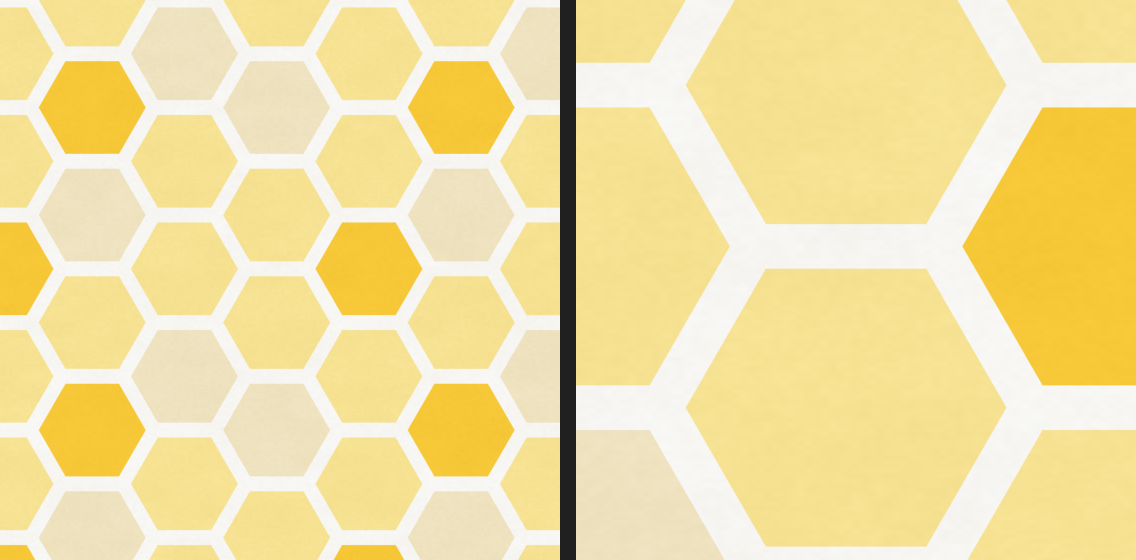
Left, the full canvas; right, a detail of the centre.
Give the GLSL for this pattern, as a WebGL 2 fragment shader.

```glsl
#version 300 es
precision highp float;
// Honeycomb cloth: cream, beige and gold hexagons parted by off-white bands, with a fine woven grain.

#define COLUMN_STEP 0.1647   // distance between neighbouring columns
#define ROW_STEP 0.1920      // distance between hexagons in one column
#define HEX_APOTHEM 0.0827   // centre to flat side
#define GRAIN_SCALE 300.0    // grain cells across the canvas
#define GRAIN_AMOUNT 0.022
#define MOTTLE_SCALE 26.0    // soft blotches across the canvas
#define MOTTLE_AMOUNT 0.014
#define BAND_COLOR vec3(0.966, 0.963, 0.950)
#define CREAM vec3(0.962, 0.884, 0.568)
#define BEIGE vec3(0.934, 0.885, 0.748)
#define GOLD vec3(0.964, 0.782, 0.215)

uniform vec2 u_resolution;
out vec4 fragColor;

// Integer hash of a lattice point, 0 to 1
float hash(ivec2 cell) {
    uvec2 q = uvec2(cell) * uvec2(1597u, 3571u);
    uint n = (q.x ^ (q.y << 8)) * 747796u + 28913u;
    n = (n ^ (n >> 15)) * 277803u;
    n = (n ^ (n >> 13)) * 668265u;
    return float((n ^ (n >> 16)) & 65535u) / 65535.0;
}

float valueNoise(vec2 p) {
    ivec2 i = ivec2(floor(p));
    vec2 f = fract(p);
    f = f * f * (3.0 - 2.0 * f);
    return mix(mix(hash(i), hash(i + ivec2(1, 0)), f.x),
               mix(hash(i + ivec2(0, 1)), hash(i + ivec2(1, 1)), f.x), f.y);
}

// Signed distance to the sides of a flat-topped hexagon
float hexDistance(vec2 p) {
    p = abs(p);
    return max(p.y, dot(p, vec2(0.8660, 0.5))) - HEX_APOTHEM;
}

// Colours repeat every four columns and three rows
vec3 hexColor(float column, float row) {
    float c = mod(column, 4.0);
    float r = mod(row, 3.0);
    if (c < 1.5 && abs(r - (2.0 - c)) < 0.5) return GOLD;
    if (c > 0.5 && abs(r - mod(c + 1.0, 3.0)) < 0.5) return BEIGE;
    return CREAM;
}

void main() {
    vec2 uv = gl_FragCoord.xy / u_resolution.y;
    vec2 p = vec2(uv.x, 1.0 - uv.y); // rows run from the top

    // Nearest hexagon among the even and the odd columns
    float dist = 1.0;
    vec3 fill = CREAM;
    for (int parity = 0; parity < 2; parity++) {
        float odd = float(parity);
        float column = 2.0 * floor((p.x / COLUMN_STEP - odd) * 0.5 + 0.5) + odd;
        float shift = 0.5 * (1.0 - odd);
        float row = floor(p.y / ROW_STEP - shift + 0.5);
        vec2 center = vec2(column * COLUMN_STEP, (row + shift) * ROW_STEP);
        float d = hexDistance(p - center);
        if (d < dist) {
            dist = d;
            fill = hexColor(column, row);
        }
    }

    // Smooth the border between fill and band
    float edge = 0.8 / u_resolution.y;
    vec3 color = mix(fill, BAND_COLOR, smoothstep(-edge, edge, dist));

    // Woven grain, stretched along the weft, over faint blotches
    float grain = 0.6 * valueNoise(uv * GRAIN_SCALE * vec2(0.7, 1.2))
                + 0.4 * valueNoise(uv * GRAIN_SCALE * 0.5 + 17.0) - 0.5;
    float mottle = valueNoise(uv * MOTTLE_SCALE * vec2(0.7, 1.3) + 5.0) - 0.5;
    float wear = grain * GRAIN_AMOUNT + mottle * MOTTLE_AMOUNT;
    color += wear * vec3(0.7, 0.9, 1.4);

    fragColor = vec4(clamp(color, 0.0, 1.0), 1.0);
}
```
